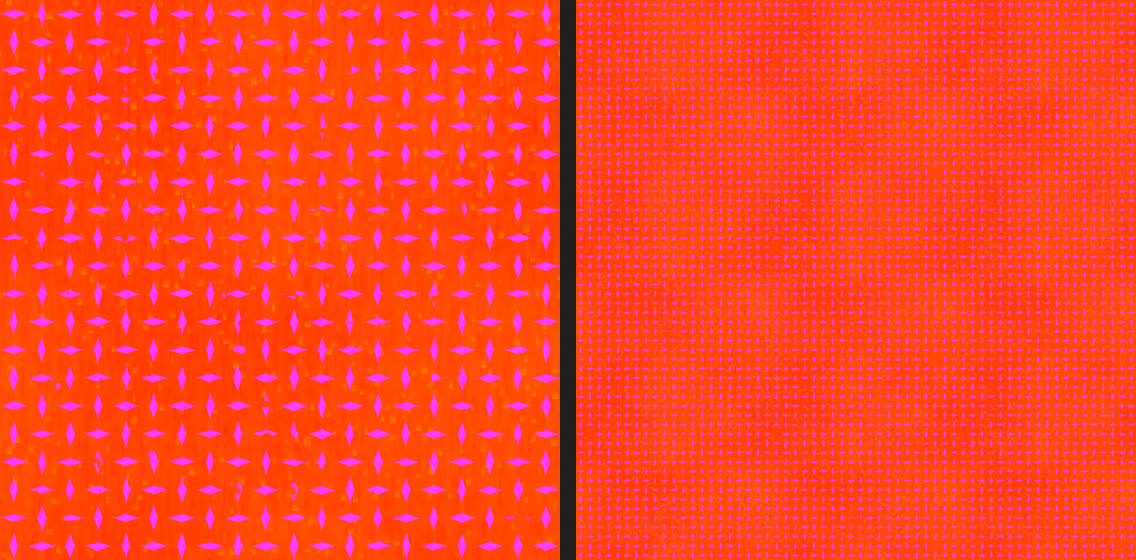
Left, the tile; right, the same tile 3 across and 3 down.
A WebGL 1 fragment shader for this pattern:

```glsl
precision highp float;
// Worn tread plate: alternating pink lozenges on streaked, chipped orange paint.

uniform vec2 u_resolution;

const float CELLS = 20.0;                 // lozenges across and down (even, so it tiles)
const float HALF_LENGTH = 0.485;          // in cells
const float HALF_WIDTH = 0.165;           // in cells
const float SIZE_VARIATION = 0.10;
const float EDGE_SOFTNESS = 0.022;        // in cells
const float EDGE_ROUGHNESS = 0.035;       // in cells
const float WORN_SHARE = 0.08;            // share of lozenges with heavy wear
const vec2 CHIP_GRID = vec2(52.0, 25.0);
const float CHIP_SHARE = 0.26;
const float SPECK_GRID = 12.0;
const float SPECK_SHARE = 0.05;
const vec3 ORANGE = vec3(1.00, 0.275, 0.00);
const vec3 AMBER = vec3(1.00, 0.50, 0.01);
const vec3 PINK = vec3(1.00, 0.24, 0.99);

float hash(vec2 p, float seed) {
  vec3 q = fract(vec3(p.xyx + seed * 7.13) * vec3(0.1031, 0.1030, 0.0973));
  q += dot(q, q.yzx + 33.33);
  return fract((q.x + q.y) * q.z);
}

// Value noise over the unit square, wrapping after a whole number of steps.
float noise(vec2 uv, vec2 period, float seed) {
  vec2 p = uv * period;
  vec2 i = floor(p);
  vec2 f = fract(p);
  f = f * f * (3.0 - 2.0 * f);
  vec2 a = mod(i, period);
  vec2 b = mod(i + 1.0, period);
  return mix(mix(hash(a, seed), hash(vec2(b.x, a.y), seed), f.x),
             mix(hash(vec2(a.x, b.y), seed), hash(b, seed), f.x), f.y);
}

// Short vertical chips: crisp at the foot, fading upward, gathered in clusters.
float chips(vec2 uv, float seed) {
  vec2 p = uv * CHIP_GRID;
  vec2 id = mod(floor(p), CHIP_GRID);
  vec2 f = fract(p);
  float cluster = noise((id + 0.5) / CHIP_GRID, vec2(7.0), seed);
  float present = step(hash(id, seed + 1.0), CHIP_SHARE * 1.6 * cluster);
  float halfWidth = mix(0.10, 0.30, hash(id, seed + 2.0));
  float centre = mix(0.4, 0.6, hash(id, seed + 3.0));
  float foot = mix(0.08, 0.4, hash(id, seed + 4.0));
  float top = foot + mix(0.25, 0.55, hash(id, seed + 5.0));
  float side = 1.0 - smoothstep(halfWidth - 0.06, halfWidth + 0.06, abs(f.x - centre));
  float body = smoothstep(foot - 0.04, foot + 0.04, f.y) * (1.0 - smoothstep(foot, top, f.y));
  return present * side * body * mix(0.4, 1.0, hash(id, seed + 6.0));
}

// Orange paint with broad patches, vertical streaks, grain and chips.
vec3 paint(vec2 uv) {
  float patches = noise(uv, vec2(4.0, 5.0), 11.0) - 0.5;
  float streaks = noise(uv, vec2(170.0, 18.0), 12.0) - 0.5;
  float grain = noise(uv, vec2(110.0, 70.0), 13.0) - 0.5;
  vec3 colour = ORANGE;
  colour.g += 0.07 * patches + 0.05 * streaks + 0.035 * grain;
  float crack = smoothstep(0.82, 0.97, noise(uv, vec2(240.0, 30.0), 14.0));
  colour.g -= 0.04 * crack;
  float chipped = max(chips(uv, 20.0), chips(fract(uv + vec2(0.011, 0.023)), 40.0));
  return mix(colour, AMBER, 0.8 * chipped);
}

// Lozenge coverage in x, facet shade in y.
vec2 lozenge(vec2 uv, float pixel) {
  vec2 p = uv * CELLS;
  vec2 id = mod(floor(p), CELLS);
  vec2 q = fract(p) - 0.5;
  if (mod(id.x + id.y, 2.0) < 0.5) q = q.yx;
  q.y += 0.03 * (hash(id, 50.0) - 0.5);

  float size = 1.0 + SIZE_VARIATION * (hash(id, 51.0) - 0.65);
  float width = HALF_WIDTH * (1.0 + 2.0 * SIZE_VARIATION * (hash(id, 52.0) - 0.5));
  float taper = max(1.0 - abs(q.x) / (HALF_LENGTH * size), 0.0);
  float outline = width * mix(taper, taper * taper, 0.28);
  float rough = EDGE_ROUGHNESS * (noise(uv, vec2(150.0), 53.0) - 0.5);
  float d = abs(q.y) - outline + rough * smoothstep(0.0, 0.4, taper);
  float soft = max(EDGE_SOFTNESS, 0.7 * pixel);
  float cover = (1.0 - smoothstep(-soft, soft, d)) * smoothstep(0.0, 0.06, taper);

  float worn = step(hash(id, 54.0), WORN_SHARE);
  float scuff = noise(uv, vec2(90.0), 55.0);
  cover *= 1.0 - worn * smoothstep(0.42, 0.62, scuff);
  cover *= 1.0 - 0.6 * smoothstep(0.90, 0.98, scuff);

  float facet = 0.5 * sign(q.x) * sign(q.y) * smoothstep(0.0, 0.03, min(abs(q.x), abs(q.y)));
  return vec2(cover, facet + noise(uv, vec2(80.0), 56.0) - 0.5);
}

// Rare stray drops of pink.
float specks(vec2 uv) {
  vec2 p = uv * SPECK_GRID;
  vec2 id = mod(floor(p), SPECK_GRID);
  vec2 centre = mix(vec2(0.2), vec2(0.8), vec2(hash(id, 60.0), hash(id, 61.0)));
  float radius = mix(0.03, 0.07, hash(id, 62.0));
  float d = length((fract(p) - centre) * vec2(1.0, 0.75)) - radius;
  return step(hash(id, 63.0), SPECK_SHARE) * (1.0 - smoothstep(-0.015, 0.015, d));
}

void main() {
  vec2 uv = gl_FragCoord.xy / u_resolution;
  float pixel = CELLS / min(u_resolution.x, u_resolution.y);
  vec2 mark = lozenge(uv, pixel);
  vec3 pink = PINK + vec3(0.0, 0.04, 0.01) * mark.y;
  vec3 colour = mix(paint(uv), pink, max(mark.x, 0.85 * specks(uv)));
  gl_FragColor = vec4(clamp(colour, 0.0, 1.0), 1.0);
}
```
